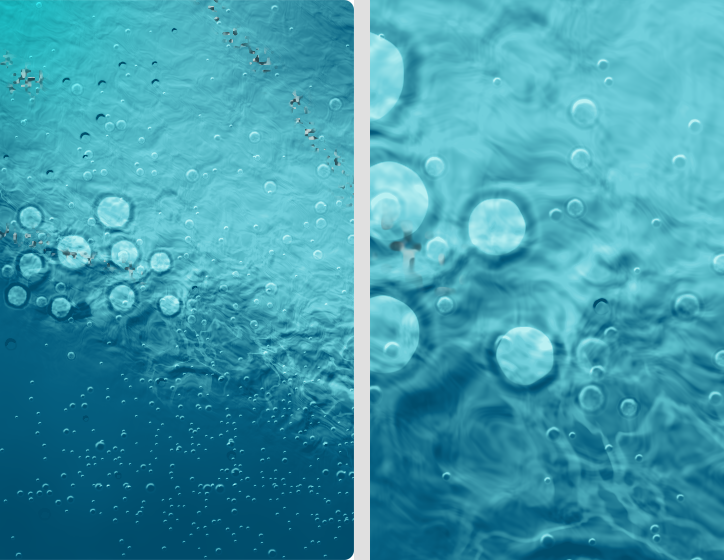
Left, the full canvas; right, a detail of the centre.
A Shadertoy shader for this texture:

```glsl
const vec3 DEBRIS_DARK = vec3(0.12, 0.20, 0.23);
const vec3 DEBRIS_LIGHT = vec3(0.82, 0.84, 0.83);
const vec3 TEAL = vec3(0.03, 0.70, 0.72);

float hash(vec2 p) {
    return fract(sin(dot(p, vec2(127.1, 311.7))) * 43758.5453);
}

float noise(vec2 p) {
    vec2 i = floor(p), f = fract(p);
    f = f * f * (3.0 - 2.0 * f);
    return mix(mix(hash(i), hash(i + vec2(1, 0)), f.x),
               mix(hash(i + vec2(0, 1)), hash(i + vec2(1, 1)), f.x), f.y);
}

float fbm(vec2 p, int octaves) {
    float sum = 0.0, amp = 0.5;
    for (int i = 0; i < octaves; i++) {
        sum += amp * noise(p);
        p = mat2(1.6, 1.2, -1.2, 1.6) * p + 3.7;
        amp *= 0.5;
    }
    return sum;
}

float bump(float x, float width) {
    return exp(-x * x / (width * width));
}

float segment(vec2 p, vec2 a, vec2 b) {
    vec2 ab = b - a;
    return length(p - a - ab * clamp(dot(p - a, ab) / dot(ab, ab), 0.0, 1.0));
}

// Water surface: domain-warped noise, stretched along the slope
float surface(vec2 p, float freq) {
    vec2 s = mat2(0.88, 0.48, -0.48, 0.88) * p * vec2(freq, freq);
    s.y *= 1.3;
    vec2 warp = vec2(fbm(s * 0.5, 3), fbm(s * 0.5 + 17.3, 3));
    return fbm(s + 3.5 * warp, 4);
}

float relief(vec2 p, float freq) {
    vec2 toLight = vec2(-0.05, 0.12) / freq;
    return (surface(p, freq) - surface(p + toLight, freq)) * 7.0;
}

// Bubbles scattered in an elliptic zone (centre, size); dome 0 = ring, 1 = solid
float bubbles(vec2 p, float cells, vec4 zone, float density, vec2 radii, float dome, float seed) {
    float light = 0.0;
    vec2 base = floor(p * cells);
    for (int j = -1; j <= 1; j++)
    for (int i = -1; i <= 1; i++) {
        vec2 id = base + vec2(i, j);
        vec2 key = id + seed;
        vec2 centre = id + 0.3 + 0.4 * vec2(hash(key + 1.7), hash(key + 8.3));
        vec2 z = (centre / cells - zone.xy) / zone.zw;
        float chance = density * exp(-dot(z, z) * dot(z, z));
        float size = hash(key + 4.1);
        float r = mix(radii.x, radii.y, size * size);
        vec2 q = (p * cells - centre) / r;
        q *= 1.0 + 0.10 * (noise(q * 2.0 + key) - 0.5);
        float d = length(q);
        float up = dot(q / max(d, 0.001), vec2(-0.35, 0.94));
        float soft = cells / (r * iResolution.y);
        float inside = 1.0 - smoothstep(1.0 - soft, 1.0 + soft, d);
        float rim = bump(d - 0.9, 0.14 + 0.5 * soft);
        float ring = rim * (0.12 + 0.7 * smoothstep(-0.1, 0.9, up)) - 0.12 * inside;
        float solid = inside * (0.24 + 0.22 * q.y * d + 0.35 * noise(q * 4.0 + key))
                    + 0.22 * rim * noise(q * 6.0) - 0.24 * bump(d - 1.2, 0.17)
                    + 0.10 * bump(d - 1.5, 0.1);
        light += step(hash(key), chance) * mix(ring, solid, dome);
    }
    return light;
}

vec3 waterColour(float t) {
    vec3 c = mix(vec3(0.00, 0.30, 0.42), vec3(0.02, 0.38, 0.51), clamp(t * 5.0, 0.0, 1.0));
    c = mix(c, vec3(0.15, 0.51, 0.60), clamp(t * 5.0 - 1.0, 0.0, 1.0));
    c = mix(c, vec3(0.25, 0.62, 0.69), clamp(t * 5.0 - 2.0, 0.0, 1.0));
    c = mix(c, vec3(0.34, 0.73, 0.78), clamp(t * 5.0 - 3.0, 0.0, 1.0));
    c = mix(c, vec3(0.44, 0.81, 0.86), clamp(t * 5.0 - 4.0, 0.0, 1.0));
    return mix(c, vec3(0.72, 0.94, 0.95), clamp(t * 2.0 - 2.1, 0.0, 1.0));
}

void mainImage(out vec4 fragColor, in vec2 fragCoord) {
    vec2 p = fragCoord / iResolution.y;
    float aspect = iResolution.x / iResolution.y;

    // Bright water above a ragged slope, deep water below
    float depth = p.y - 0.59 + 0.40 * p.x + 0.16 * (fbm(p * 7.0, 4) - 0.47);
    float deep = 0.02 + 0.20 * smoothstep(0.0, 0.42, p.y) + 0.14 * (fbm(p * 6.0 + 4.0, 4) - 0.47);
    float bright = 0.80 + 0.14 * bump(length(p - vec2(0.50, 0.60)), 0.2);
    float t = mix(deep, bright, smoothstep(-0.13, 0.16, depth));
    t -= 0.42 * bump(length(p - vec2(aspect, 0.95)), 0.19);
    t -= 0.25 * bump(length((p - vec2(0.0, 0.76)) * vec2(1.0, 0.6)), 0.08);

    // Ripples and broken foam
    float churn = bump(depth + 0.01, 0.12);
    float upper = smoothstep(-0.05, 0.12, depth);
    t += relief(p, 16.0) * (0.13 * upper + 0.32 * churn);
    t += relief(p + 3.0, 38.0) * (0.10 * upper + 0.20 * churn);
    float crest = 1.0 - abs(2.0 * surface(p + 5.0, 22.0) - 0.94) * 3.0;
    t += 0.32 * churn * smoothstep(0.45, 0.95, crest) * smoothstep(0.3, 0.6, noise(p * 18.0));

    // Domes, drops and rising bubbles
    t += bubbles(p, 12.0, vec4(0.18, 0.52, 0.22, 0.13), 0.75, vec2(0.20, 0.36), 1.0, 11.0);
    t += bubbles(p, 34.0, vec4(0.34, 0.62, 0.34, 0.22), 0.22, vec2(0.15, 0.38), 0.35, 23.0);
    t += bubbles(p, 42.0, vec4(0.42, 0.16, 0.28, 0.16), 0.28, vec2(0.12, 0.36), 0.0, 37.0);
    t += bubbles(p, 80.0, vec4(0.45, 0.18, 0.30, 0.17), 0.33, vec2(0.14, 0.34), 0.0, 53.0);
    t += bubbles(p, 64.0, vec4(0.10, 0.17, 0.16, 0.14), 0.12, vec2(0.15, 0.34), 0.0, 71.0);
    t -= 1.6 * max(bubbles(p, 30.0, vec4(0.22, 0.84, 0.25, 0.15), 0.09, vec2(0.12, 0.28), 0.0, 89.0), 0.0);
    vec3 colour = waterColour(t);
    colour = mix(colour, TEAL * (0.65 + 0.45 * t), 0.8 * bump(length(p - vec2(0.0, 1.02)), 0.22));

    // Glittering debris trails
    vec2 bent = p + 0.05 * (vec2(noise(p * 14.0), noise(p * 14.0 + 9.0)) - 0.5);
    float trail = min(segment(bent, vec2(0.37, 1.0), vec2(0.51, 0.86)),
                      segment(bent, vec2(0.51, 0.86), vec2(0.64, 0.64)));
    trail = min(trail, segment(bent, vec2(0.0, 0.60), vec2(0.25, 0.50)) + 0.007);
    trail = min(trail, segment(bent, vec2(0.0, 0.89), vec2(0.06, 0.84)));
    float grains = smoothstep(0.58, 0.74, noise(p * 150.0)) * smoothstep(0.35, 0.6, noise(p * 28.0));
    vec3 debris = mix(DEBRIS_DARK, DEBRIS_LIGHT, smoothstep(0.3, 0.7, noise(p * 190.0 + 6.0)));
    colour = mix(colour, debris, 0.85 * grains * bump(trail, 0.018));

    // Rounded right corners
    float radius = 0.018;
    vec2 corner = abs(p - vec2(0.0, 0.5)) - vec2(aspect, 0.5) + radius;
    float outside = (length(max(corner, 0.0)) - radius) * iResolution.y;
    fragColor = vec4(mix(colour, vec3(1.0), smoothstep(-0.7, 0.7, outside)), 1.0);
}
```
